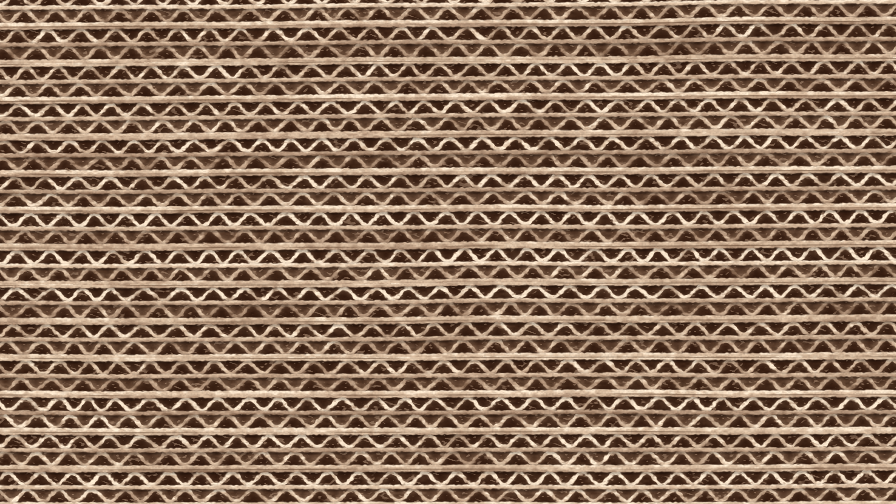
Reproduce this texture procedurally as a Shadertoy shader.

```glsl
// Stacked double-wall corrugated cardboard seen edge-on: each board has a thick
// outer liner, a pale flute, a thin liner and a browner flute. Flutes are sine
// strips measured by slope-corrected distance; value noise adds fuzz and wear.

const float BOARDS = 13.6;          // boards over the canvas height
const float WAVES = 28.0;           // flute waves over the canvas width
const float FIRST_LINER = 0.63;     // first thick liner, in boards from the top
const float TILT = 0.19;            // lean of the upper boards
const float THICK_HALF = 0.095;     // half widths, in boards
const float THIN_HALF = 0.056;
const float FLUTE_HALF = 0.046;
const float THIN_CENTRE = 0.50;
const float FLUTE_AMP = 0.150;
const vec2 FLUTE_CENTRE = vec2(0.275, 0.730);

const vec3 HOLLOW = vec3(0.19, 0.095, 0.05);
const vec3 UMBER = vec3(0.36, 0.25, 0.17);
const vec3 BROWN = vec3(0.53, 0.41, 0.32);
const vec3 TAN = vec3(0.70, 0.58, 0.48);
const vec3 SAND = vec3(0.84, 0.73, 0.62);
const vec3 CREAM = vec3(0.98, 0.90, 0.80);
const float TAU = 6.28319;

float hash(vec2 p) {
    vec3 q = fract(p.xyx * 0.1031);
    q += dot(q, q.yzx + 33.33);
    return fract((q.x + q.y) * q.z);
}

float noise(vec2 p) {
    vec2 cell = floor(p), f = fract(p);
    f = f * f * (3.0 - 2.0 * f);
    float low = mix(hash(cell), hash(cell + vec2(1, 0)), f.x);
    float high = mix(hash(cell + vec2(0, 1)), hash(cell + vec2(1, 1)), f.x);
    return mix(low, high, f.y);
}

// Coverage of a strip at distance d from its centre line
float strip(float d, float halfWidth, float soft) {
    return 1.0 - smoothstep(-soft, soft, abs(d) - halfWidth);
}

// Paper tone: 0 is brown, 1 is cream
vec3 paper(float tone) {
    vec3 c = mix(BROWN, TAN, smoothstep(0.0, 0.33, tone));
    c = mix(c, SAND, smoothstep(0.33, 0.66, tone));
    return mix(c, CREAM, smoothstep(0.66, 1.0, tone));
}

void mainImage(out vec4 fragColor, in vec2 fragCoord) {
    vec2 uv = fragCoord / iResolution.xy;
    float x = uv.x * BOARDS * iResolution.x / iResolution.y;
    float soft = max(0.8 * BOARDS / iResolution.y, 0.025);

    // Board coordinate, downwards, with a slight lean and sag
    float y = (1.0 - uv.y) * BOARDS - FIRST_LINER;
    y += TILT * (uv.x - 0.5) * uv.y + 0.05 * (noise(vec2(x * 0.3, y * 0.4 + 40.0)) - 0.5);
    float board = floor(y), v = y - board;

    float grain = noise(vec2(x * 7.0, y * 15.0 + 90.0));
    float fuzz = noise(vec2(x, y) * 13.0 + 60.0) - 0.5;
    float patches = noise(vec2(x * 0.8, y * 1.5 + 200.0));

    // Hollows, with dim light catching their walls
    vec3 col = mix(HOLLOW, UMBER, 0.5 * grain * patches);

    // Flutes
    for (int i = 0; i < 2; i++) {
        float lower = float(i);
        vec2 id = vec2(board + 50.0, lower * 17.0 + 3.0);
        float rowTone = hash(id), amp = FLUTE_AMP * (0.92 + 0.16 * hash(id + 7.0));
        float waves = WAVES * (0.98 + 0.04 * hash(id + 13.0));
        float drift = 0.25 * (noise(vec2(x * 0.6, id.x * 5.3 + id.y)) - 0.5);
        float angle = TAU * (uv.x * waves + hash(id + 31.0) + drift);
        float centre = i == 0 ? FLUTE_CENTRE.x : FLUTE_CENTRE.y;
        float slope = amp * cos(angle) * TAU * waves * iResolution.y / (BOARDS * iResolution.x);
        float offset = v - centre - amp * sin(angle);
        float d = offset / sqrt(1.0 + slope * slope);
        float inRow = i == 0 ? step(v, THIN_CENTRE) : step(THIN_CENTRE, v);

        // Receding flute wall, broadest above the browner flute
        float above = 1.0 - smoothstep(-0.02, 0.02, offset);
        float wall = exp(-abs(d) * mix(13.0, 4.5, lower * above));
        vec3 wallColor = mix(UMBER, BROWN, 0.3 + 0.9 * grain);
        col = mix(col, wallColor, inRow * wall * mix(0.7, 0.95, lower * above));

        // Cut edge of the flute, frayed and unevenly lit
        float fray = noise(vec2(x * 5.0, id.x * 3.7 + id.y));
        float tone = 0.85 - 0.32 * lower + 0.4 * (rowTone - 0.5) + 0.4 * (patches - 0.5);
        tone += 0.5 * (grain - 0.5) + 0.4 * (fray - 0.5) - 2.0 * d;
        float halfWidth = FLUTE_HALF * (0.8 + 0.4 * fray);
        float cut = strip(d + 0.05 * fuzz, halfWidth, soft);
        col = mix(col, paper(tone), inRow * cut * (0.8 + 0.2 * smoothstep(0.1, 0.5, fray)));
    }

    // Loose fibres
    float fibre = smoothstep(0.72, 0.92, noise(vec2(x * 8.0 + y * 9.0, y * 17.0 - x * 6.0)));
    col = mix(col, TAN, 0.5 * fibre);

    // Thin inner liner
    float thin = v - THIN_CENTRE;
    float thinTone = 0.54 + 0.5 * (hash(vec2(board + 80.0, 5.0)) - 0.5) + 0.4 * (grain - 0.5);
    col *= 1.0 - 0.25 * strip(thin - 0.03, THIN_HALF + 0.03, 0.04);
    col = mix(col, paper(thinTone - 4.0 * thin), strip(thin + 0.03 * fuzz, THIN_HALF, soft));

    // Thick outer liner: two sheets pressed together along a dark seam
    float joint = floor(y + 0.5), thick = y - joint;
    float sheet = step(0.0, thick);
    float thickTone = 0.66 + 0.4 * (hash(vec2(joint + 120.0, 9.0 + sheet)) - 0.5);
    thickTone += 0.4 * (grain - 0.5) + 0.3 * (patches - 0.5) - 2.5 * thick;
    col *= 1.0 - 0.25 * strip(thick - 0.03, THICK_HALF + 0.03, 0.04);
    col = mix(col, paper(thickTone), strip(thick + 0.03 * fuzz, THICK_HALF, soft));
    float seam = strip(thick - 0.025, 0.012, soft) * smoothstep(0.2, 0.7, noise(vec2(x * 0.7, joint + 150.0)));
    col = mix(col, UMBER, 0.65 * seam);

    // Fine wear
    col *= 0.95 + 0.12 * noise(vec2(x * 24.0, y * 30.0));
    fragColor = vec4(clamp(col, 0.0, 1.0), 1.0);
}
```
